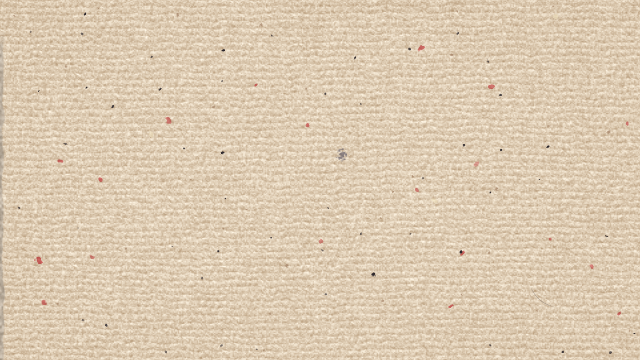
Reproduce this texture procedurally as a WebGL 1 fragment shader.

```glsl
precision highp float;
// Cream handmade paper with a pressed weave, flecked with red and black specks.

uniform vec2 u_resolution;

#define ROWS 50.0
#define COLUMNS 50.0
#define RELIEF 0.112
#define GRAIN 0.14
#define FINE_GRAIN 0.14
#define MOTTLE 0.012
#define VIGNETTE 0.035
#define PAPER vec3(0.868, 0.797, 0.700)
#define TONE_TINT vec3(0.83, 1.04, 1.22)
#define RED vec3(0.76, 0.31, 0.30)
#define INK vec3(0.16, 0.14, 0.16)
#define EDGE_GREY vec3(0.68, 0.64, 0.59)

const float PI = 3.14159265;

float hash(vec2 p) {
    vec3 q = fract(p.xyx * vec3(0.1031, 0.1030, 0.0973));
    q += dot(q, q.yzx + 33.33);
    return fract((q.x + q.y) * q.z);
}

float noise(vec2 p) {
    vec2 i = floor(p), f = fract(p);
    f = f * f * (3.0 - 2.0 * f);
    return mix(mix(hash(i), hash(i + vec2(1, 0)), f.x),
               mix(hash(i + vec2(0, 1)), hash(i + vec2(1, 1)), f.x), f.y);
}

float fbm(vec2 p) {
    float sum = 0.0, amp = 0.5;
    for (int i = 0; i < 3; i++) {
        sum += amp * noise(p);
        p = p * 2.03 + 17.3;
        amp *= 0.5;
    }
    return sum;
}

// Height of the pressed cloth: staggered stitches in wavering rows
float weaveHeight(vec2 p) {
    vec2 q = p * vec2(COLUMNS, ROWS);
    q.y += 1.0 * noise(p * vec2(1.5, 2.0)) + 0.45 * noise(q * vec2(0.8, 0.4));
    q.x += 1.6 * noise(p * 8.0 + 40.0) + 0.5 * q.y;
    float row = floor(q.y);
    float stitch = cos(2.0 * PI * (q.x + 0.5 * hash(vec2(row, 7.0))));
    float thread = sin(PI * fract(q.y));
    float wear = 0.7 + 0.5 * noise(q * 1.1 + 90.0);
    return thread * (0.68 + 0.34 * stitch) * wear + 0.35 * noise(q * 3.2);
}

// One ragged speck in some cells of a grid; returns coverage and a random value
vec2 specks(vec2 p, float cells, float share, float radius, float seed) {
    vec2 id = floor(p * cells), key = id + seed;
    float pick = hash(key + 3.7);
    vec2 center = 0.15 + 0.7 * vec2(hash(key + 11.1), hash(key + 23.9));
    vec2 d = (fract(p * cells) - center) / cells;
    float turn = PI * hash(key + 31.3);
    d = mat2(cos(turn), sin(turn), -sin(turn), cos(turn)) * d;
    d.x *= 1.0 + 0.8 * hash(key + 43.1);
    float size = radius * mix(0.4, 1.0, hash(key + 57.7));
    float dist = length(d) + size * 1.2 * (noise(p * 1.3 / radius + seed) - 0.5);
    float soft = 0.6 / u_resolution.y + 0.0006;
    float cover = 1.0 - smoothstep(size - soft, size + soft, dist);
    return vec2(cover * step(pick, share), hash(key + 71.3));
}

// Sparse curved hairs, one per chosen cell
float fibres(vec2 p) {
    vec2 g = p * 3.0, id = floor(g), d = fract(g) - 0.5;
    float turn = 2.0 * PI * hash(id + 5.0);
    d = mat2(cos(turn), sin(turn), -sin(turn), cos(turn)) * d;
    float across = abs(d.y - 2.0 * d.x * d.x) / 3.0;
    float inside = 1.0 - smoothstep(0.08, 0.14, abs(d.x));
    return inside * (1.0 - smoothstep(0.0003, 0.0022, across)) * step(hash(id + 9.0), 0.08);
}

void main() {
    vec2 uv = gl_FragCoord.xy / u_resolution;
    vec2 p = gl_FragCoord.xy / u_resolution.y;

    // Relief lit from above, fibrous grain and broad tone changes
    vec2 toLight = vec2(-0.0018, 0.0040);
    float tone = RELIEF * (weaveHeight(p) - weaveHeight(p + toLight));
    tone += GRAIN * (fbm(p * vec2(140.0, 165.0)) - 0.4375);
    tone += FINE_GRAIN * (noise(p * vec2(270.0, 285.0) + 30.0) - 0.5);
    tone += MOTTLE * (fbm(p * 5.0 + 60.0) - 0.4375);
    vec2 fromCenter = 2.0 * uv - 1.0;
    tone += VIGNETTE * (0.22 - 0.33 * dot(fromCenter, fromCenter));
    float topPatch = smoothstep(0.965, 0.975, uv.y + 0.01 * noise(p * 20.0));
    tone -= 0.02 * topPatch * smoothstep(0.4, 0.48, uv.x) * (1.0 - smoothstep(0.74, 0.75, uv.x));
    vec3 color = PAPER + tone * TONE_TINT;

    // Pale flakes, hairs, faint brown bits, then red and black specks
    vec2 flake = specks(p, 4.0, 0.16, 0.010, 80.0);
    color = mix(color, mix(vec3(0.93, 0.87, 0.73), vec3(0.76, 0.77, 0.78), step(0.6, flake.y)), 0.6 * flake.x);
    color = mix(color, INK, 0.2 * fibres(p));
    vec2 brown = specks(p, 9.0, 0.22, 0.0045, 140.0);
    color = mix(color, vec3(0.58, 0.43, 0.32), 0.55 * brown.x);
    vec2 red = specks(p, 5.0, 0.45, 0.0095, 20.0);
    color = mix(color, RED + 0.4 * tone, red.x * mix(0.45, 0.95, red.y));
    vec2 black = specks(p, 7.5, 0.55, 0.0046, 200.0);
    color = mix(color, INK, black.x * mix(0.55, 1.0, black.y));

    // Feathery grey tuft near the middle
    float tuft = length(p - vec2(0.95, 0.57)) + 0.018 * (noise(p * 210.0) - 0.5);
    color = mix(color, vec3(0.40, 0.37, 0.41), 0.7 * (1.0 - smoothstep(0.005, 0.018, tuft)));

    // Ragged grey strip along the left border
    float border = p.x + 0.016 * (fbm(vec2(p.y * 22.0, p.x * 40.0)) - 0.44);
    float strip = (1.0 - smoothstep(0.006, 0.012, border)) * (1.0 - smoothstep(0.85, 0.92, uv.y));
    color = mix(color, EDGE_GREY + 0.3 * (noise(p * 110.0) - 0.5), 0.7 * strip);

    gl_FragColor = vec4(clamp(color, 0.0, 1.0), 1.0);
}
```
